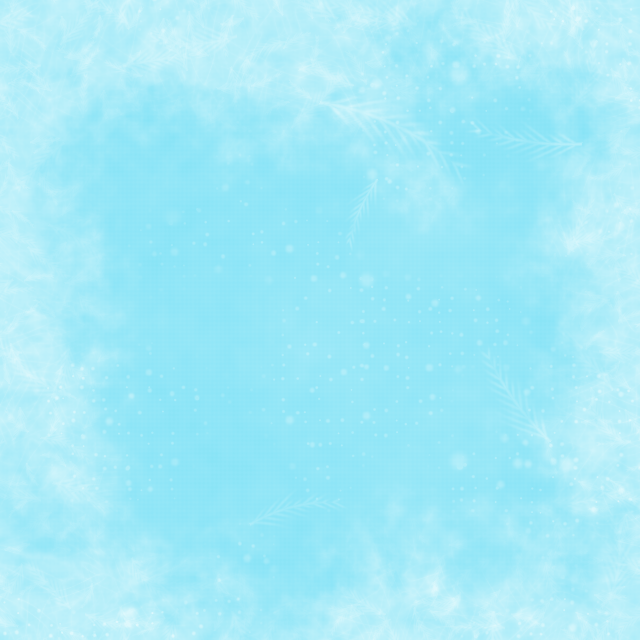
Write a WebGL 1 fragment shader that draws this background.

```glsl
precision highp float;
// Frosted pane: clear icy blue in the middle, pale feathery frost around the rim.
// A noisy distance field sets the frost cover; fibres, fern sprigs, snow specks
// and a faint linen weave are layered over it as one tone, then coloured.

uniform vec2 u_resolution;

const vec3 DEEP_ICE = vec3(0.525, 0.890, 0.965);
const vec3 PALE_FROST = vec3(0.825, 0.962, 0.985);
const vec2 CLEAR_CENTER = vec2(0.51, 0.45);
const vec2 CLEAR_HALF = vec2(0.31, 0.26);
const float CLEAR_ROUND = 0.06;
const float EDGE_ROUGHNESS = 0.28;
const float FROST_GAIN = 0.47;
const float FIBRE_GAIN = 0.30;
const float SPRIG_GAIN = 0.30;
const float SPECK_GAIN = 0.34;
const float WEAVE_GAIN = 0.035;
const float WEAVE_THREADS = 150.0;
const float BARBS = 9.0;
const float BARB_SLANT = 1.7;

float hash(vec2 p) {
  vec3 q = fract(vec3(p.xyx) * 0.1031);
  q += dot(q, q.yzx + 33.33);
  return fract((q.x + q.y) * q.z);
}

float noise(vec2 p) {
  vec2 i = floor(p), f = fract(p);
  f = f * f * (3.0 - 2.0 * f);
  vec2 e = vec2(1.0, 0.0);
  return mix(mix(hash(i), hash(i + e), f.x),
             mix(hash(i + e.yx), hash(i + e.xx), f.x), f.y);
}

float fbm(vec2 p) {
  float sum = 0.0, amp = 0.5;
  for (int i = 0; i < 5; i++) {
    sum += amp * noise(p);
    p = mat2(1.6, 1.2, -1.2, 1.6) * p + 17.3;
    amp *= 0.5;
  }
  return sum;
}

vec2 turn(vec2 p, float a) {
  return vec2(cos(a) * p.x + sin(a) * p.y, cos(a) * p.y - sin(a) * p.x);
}

// Signed distance to the unfrosted opening, widened at upper right and bottom
float clearArea(vec2 p) {
  vec2 q = abs(p - CLEAR_CENTER) - CLEAR_HALF;
  float box = length(max(q, 0.0)) + min(max(q.x, q.y), 0.0) - CLEAR_ROUND;
  float upper = length((p - vec2(0.77, 0.76)) * vec2(0.8, 1.0)) - 0.08;
  float lower = length(p - vec2(0.45, 0.14)) - 0.06;
  return min(box, min(upper, lower));
}

// Fern sprig from base to tip: a bowed stem with slanted, tapering barbs
float sprig(vec2 p, vec2 base, vec2 tip, float bow) {
  float len = length(tip - base);
  vec2 dir = (tip - base) / len;
  vec2 q = p - base;
  q = vec2(dot(q, dir), dir.x * q.y - dir.y * q.x) / len;
  q.y -= bow * q.x * (1.0 - q.x);
  float side = abs(q.y);
  float blur = 1.3 / (len * u_resolution.y);
  float stem = 1.0 - smoothstep(0.0, 0.014 + blur, side);
  stem *= step(0.0, q.x) * (1.0 - smoothstep(0.6, 1.0, q.x));
  float root = q.x - side * BARB_SLANT;
  float rnd = hash(vec2(floor(root * BARBS), step(0.0, q.y)) + floor(base * 97.0));
  float gap = abs(fract(root * BARBS) - 0.5) / (BARBS * length(vec2(1.0, BARB_SLANT)));
  float reach = 0.28 * (1.0 - 0.7 * root) * (0.4 + 0.6 * rnd);
  float barb = 1.0 - smoothstep(0.0, 0.012 + blur, gap);
  barb *= 1.0 - smoothstep(0.25, 1.0, side / max(reach, 0.01));
  barb *= step(0.0, root) * step(root, 1.0);
  return max(stem, 0.8 * barb);
}

// Sprigs of three sizes, one per jittered cell
float scatteredSprigs(vec2 p) {
  float sum = 0.0;
  for (int layer = 0; layer < 3; layer++) {
    float n = 7.0 + 5.0 * float(layer);
    for (int k = 0; k < 9; k++) {
      vec2 cell = floor(p * n) + vec2(mod(float(k), 3.0), floor(float(k) / 3.0)) - 1.0;
      vec2 id = cell + 40.0 * float(layer + 1);
      float angle = 6.283 * hash(id + 3.7);
      vec2 base = (cell + 0.2 + 0.6 * vec2(hash(id), hash(id + 9.1))) / n;
      vec2 stalk = vec2(cos(angle), sin(angle)) * (0.6 + 0.4 * hash(id + 5.3)) / n;
      sum += sprig(p, base, base + stalk, hash(id + 7.9) - 0.5);
    }
  }
  return 1.0 - exp(-0.8 * sum);
}

// The larger sprigs reaching into the clear opening
float leadingSprigs(vec2 p) {
  float s = sprig(p, vec2(0.86, 0.31), vec2(0.76, 0.45), 0.2);
  s += sprig(p, vec2(0.50, 0.84), vec2(0.72, 0.735), 0.3);
  s += sprig(p, vec2(0.59, 0.72), vec2(0.545, 0.62), -0.2);
  s += sprig(p, vec2(0.91, 0.775), vec2(0.74, 0.80), 0.2);
  s += sprig(p, vec2(0.39, 0.18), vec2(0.53, 0.215), 0.3);
  return min(s, 1.0);
}

// Thin ridged noise stretched along several directions
float fibres(vec2 p) {
  float sum = 0.0;
  vec2 warped = p + 0.05 * vec2(noise(p * 9.0), noise(p * 9.0 + 31.0));
  for (int i = 0; i < 4; i++) {
    vec2 q = turn(warped, 0.4 + 0.8 * float(i)) * vec2(20.0, 95.0) + 53.0 * float(i);
    float ridge = 1.0 - abs(2.0 * noise(q) - 1.0);
    sum += pow(ridge, 4.0) * noise(warped * 14.0 + 23.0 * float(i));
  }
  return 0.5 * sum;
}

// Soft dots, from rare large flakes to plentiful grains
float specks(vec2 p) {
  float sum = 0.0;
  for (int i = 0; i < 3; i++) {
    float n = 13.0 * pow(2.1, float(i));
    vec2 id = floor(p * n) + 61.0 * float(i + 1);
    vec2 at = 0.3 + 0.4 * vec2(hash(id), hash(id + 4.3));
    float radius = 0.12 + 0.16 * hash(id + 8.7);
    float dotMask = 1.0 - smoothstep(0.2 * radius, radius, length(fract(p * n) - at));
    sum += dotMask * step(0.78 - 0.08 * float(i), hash(id + 2.9));
  }
  return min(sum, 1.0);
}

void main() {
  vec2 p = gl_FragCoord.xy / u_resolution;
  float cloud = fbm(p * 6.0 + 4.0) - 0.48;
  float grain = fbm(p * 34.0) - 0.48;
  float edge = clearArea(p) + EDGE_ROUGHNESS * cloud + 0.10 * grain;
  float frost = smoothstep(-0.07, 0.13, edge);

  // Pale haze drifting through the middle
  float haze = exp(-18.0 * dot(p - vec2(0.53, 0.48), p - vec2(0.53, 0.48)));
  float tone = 0.13 + 0.10 * haze + FROST_GAIN * frost;
  tone += 0.30 * cloud + (0.14 + 0.32 * frost) * grain;

  // Frost crystals and snow
  tone += FIBRE_GAIN * frost * (fibres(p) - 0.2);
  tone += SPRIG_GAIN * frost * scatteredSprigs(p);
  tone += SPRIG_GAIN * leadingSprigs(p) * (0.6 + 0.8 * noise(p * 40.0));
  tone += SPECK_GAIN * specks(p) * smoothstep(0.35, 0.7, noise(p * 8.0 + 12.0));

  // Linen weave
  vec2 thread = sin(6.2832 * WEAVE_THREADS * p);
  float wear = noise(p * vec2(12.0, 90.0)) + noise(p * vec2(90.0, 12.0)) - 1.0;
  tone += WEAVE_GAIN * (0.5 * (thread.x + thread.y) + wear) * (1.0 - 0.6 * frost);

  gl_FragColor = vec4(mix(DEEP_ICE, PALE_FROST, clamp(tone, 0.0, 1.15)), 1.0);
}
```
